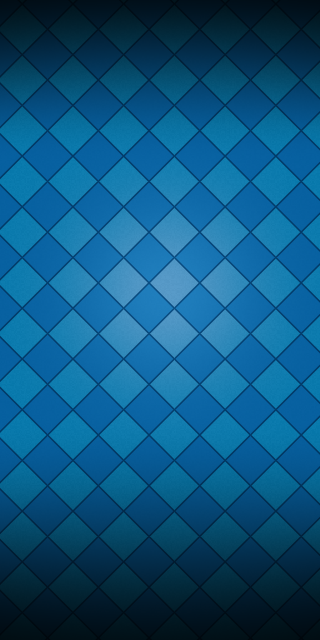
Give the GLSL for this background, as a Shadertoy shader.

```glsl
// Blue diamond checker with dark seams, a soft central glow and shaded ends.

float hash(vec2 p) {
    p = fract(p * vec2(0.1031, 0.1137));
    p += dot(p, p.yx + 33.33);
    return fract((p.x + p.y) * p.x * 43.7);
}

// Signed distance to the tile edges: positive in teal tiles, negative in blue.
float diamonds(vec2 p, float pitch) {
    vec2 q = abs(fract(p / pitch + 0.5) - 0.5);
    return (0.5 - q.x - q.y) * pitch * 0.70711;
}

void mainImage(out vec4 fragColor, in vec2 fragCoord) {
    vec2 p = fragCoord / iResolution.x;
    vec2 uv = fragCoord / iResolution.xy;
    float px = 1.0 / iResolution.x;

    float d = diamonds(p - vec2(0.545, 1.116), 0.1585);
    float teal = smoothstep(-0.7 * px, 0.7 * px, d);
    float seam = 1.0 - smoothstep(-0.6 * px, 0.6 * px, abs(d) - 0.0024);

    // Tile colours, lifted by a round glow
    vec2 g = (p - vec2(0.52, 1.09)) / 0.29;
    float glow = exp(-dot(g, g));
    vec3 blue = vec3(0.025, 0.375, 0.625) + glow * vec3(0.10, 0.12, 0.115);
    vec3 cyan = vec3(0.03, 0.475, 0.675) + glow * vec3(0.31, 0.125, 0.105);
    vec3 color = mix(blue, cyan, teal);

    // Fine grain, stronger on the teal tiles
    color += (hash(floor(p * 256.0)) - 0.5) * mix(0.006, 0.018, teal);

    // Navy seams
    vec3 navy = vec3(0.005, 0.20, 0.37) + glow * vec3(0.01, 0.07, 0.11);
    color = mix(color, navy, seam * 0.88);

    // Shade toward both ends, a little more in the corners
    float low = mix(0.08, 1.0, smoothstep(-0.06, 0.35, uv.y));
    float high = mix(0.08, 1.0, smoothstep(-0.055, 0.25, 1.0 - uv.y));
    float side = abs(uv.x - 0.5) * 2.0;
    float corner = 1.0 - 0.2 * side * side * smoothstep(0.25, 0.5, abs(uv.y - 0.5));
    color *= low * high * corner;

    fragColor = vec4(clamp(color, 0.0, 1.0), 1.0);
}
```
